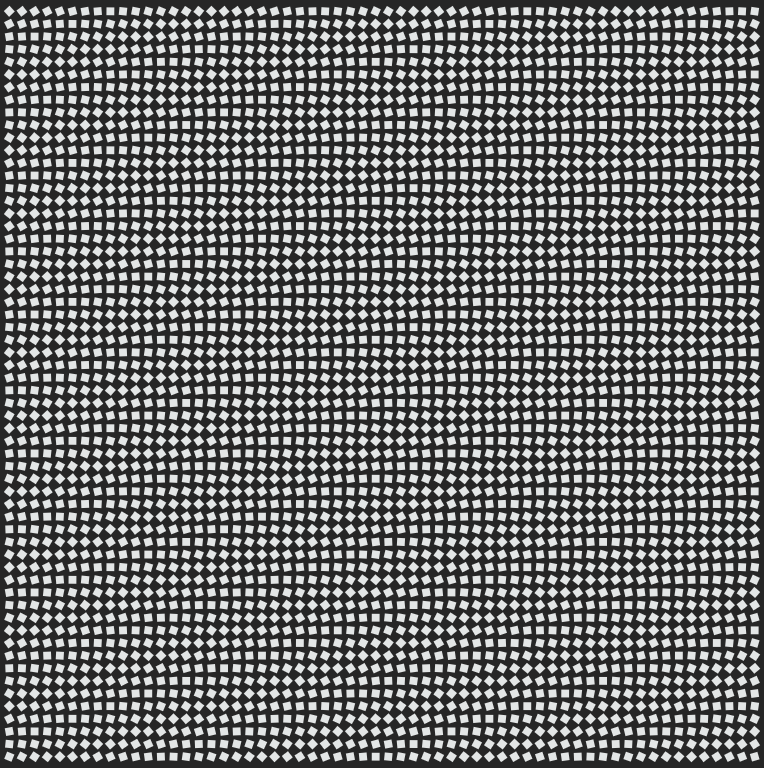
Give the GLSL for this pattern, as a WebGL 1 fragment shader.

```glsl
precision highp float;
// Grid of small pale squares on charcoal, each turned a little further than its neighbours.

uniform vec2 u_resolution;

const vec2 GRID_COUNT = vec2(60.0, 60.0);    // squares across and down
const float PITCH = 0.01645;                 // cell size, in canvas heights
const float SIDE = 0.621;                    // square side, in cells
const vec2 TURN_STEP = vec2(5.45, 16.36);    // degrees added per column and per row
const float START_ANGLE = 47.0;              // degrees, at the top left cell
const vec3 GROUND = vec3(0.15, 0.15, 0.15);
const vec3 TILE = vec3(0.89, 0.90, 0.90);

vec2 rotate(vec2 p, float angle) {
  float c = cos(angle);
  float s = sin(angle);
  return vec2(c * p.x + s * p.y, c * p.y - s * p.x);
}

// Smoothed coverage of a centred square.
float squareCoverage(vec2 p, float side, float pixel) {
  vec2 edge = clamp((0.5 * side - abs(p)) / pixel + 0.5, 0.0, 1.0);
  return edge.x * edge.y;
}

void main() {
  // Cell coordinates, centred on the canvas and counted from the top left.
  vec2 centred = (gl_FragCoord.xy - 0.5 * u_resolution) / u_resolution.y;
  centred.y = -centred.y;
  vec2 grid = centred / PITCH + 0.5 * GRID_COUNT;
  vec2 cell = floor(grid);
  vec2 local = fract(grid) - 0.5;

  // Leave the margin outside the grid empty.
  vec2 inside = step(vec2(0.0), cell) * step(cell, GRID_COUNT - 1.0);

  // A square looks the same every quarter turn.
  float angle = radians(mod(START_ANGLE + dot(cell, TURN_STEP), 90.0));
  float pixel = 1.0 / (u_resolution.y * PITCH);
  float coverage = squareCoverage(rotate(local, angle), SIDE, pixel);

  gl_FragColor = vec4(mix(GROUND, TILE, coverage * inside.x * inside.y), 1.0);
}
```
